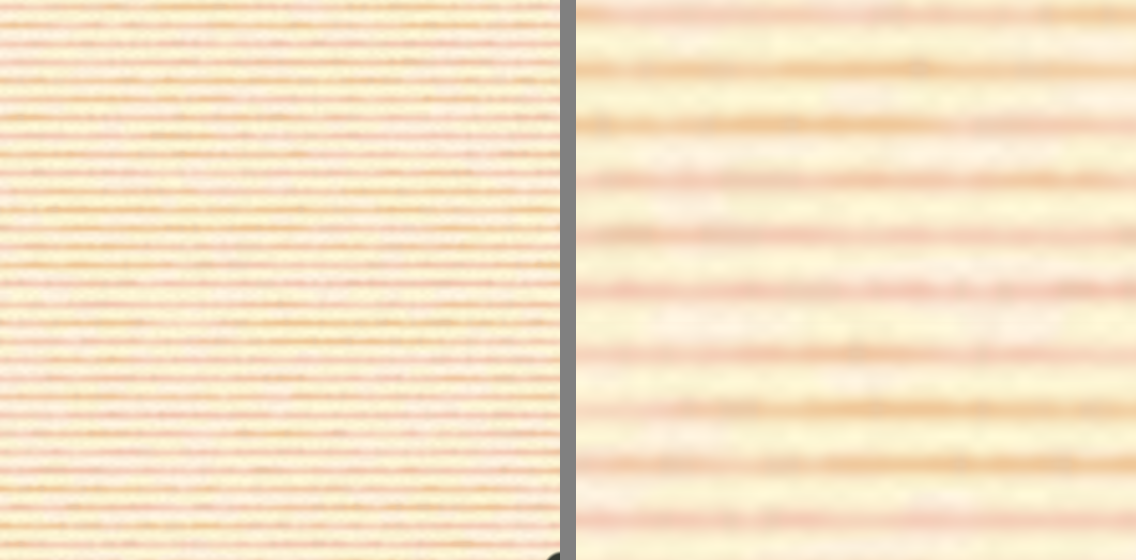
Left: the whole. Right: its middle third, enlarged.
This texture is drawn by a Shadertoy shader. Its source:

```glsl
// Cream paper ruled with thirty thin, soft horizontal lines in faded pink and orange.
// Each row is a blurred band with a wide halo; its tint, strength and height vary by noise.
// Blotches and fine grain wear the paper, and a dark spot touches the lower right corner.

float hash(vec2 p) {
    vec3 q = fract(p.xyx * vec3(0.1031, 0.1030, 0.0973));
    q += dot(q, q.yzx + 33.33);
    return fract((q.x + q.y) * q.z);
}

float noise(vec2 p) {
    vec2 cell = floor(p), f = fract(p);
    f = f * f * (3.0 - 2.0 * f);
    return mix(mix(hash(cell), hash(cell + vec2(1, 0)), f.x),
               mix(hash(cell + vec2(0, 1)), hash(cell + vec2(1, 1)), f.x), f.y);
}

void mainImage(out vec4 fragColor, in vec2 fragCoord) {
    vec2 uv = fragCoord / iResolution.xy;

    // Paper: patches of yellow and pale cream, mottled and grained
    vec3 color = mix(vec3(0.995, 0.985, 0.85), vec3(1.0, 0.97, 0.90),
                     smoothstep(0.4, 0.75, noise(uv * vec2(20.0, 36.0) + 7.0)));
    color = mix(color, vec3(0.985, 0.92, 0.80), 0.25 * noise(uv * vec2(45.0, 60.0) + 31.0));
    color += 0.03 * (noise(uv * vec2(110.0, 140.0)) - 0.5);

    // Rows counted from the top, with one slightly wider gap near the middle
    float depth = 1.0 - uv.y;
    depth -= 0.0046 * step(0.525, depth);
    float rowPosition = (depth - 0.013) / 0.03293;
    float row = floor(rowPosition + 0.5);
    float offset = (rowPosition - row) * 0.03293;

    // Uneven printing along each row
    float seed = row * 17.0 + 5.0;
    float drift = noise(vec2(uv.x * 6.0, seed));
    float fleck = noise(vec2(uv.x * 30.0, seed + 400.0));
    float speck = noise(vec2(uv.x * 80.0, seed + 800.0));
    offset += 0.0014 * (fleck - 0.5) + 0.0008 * (speck - 0.5);

    // Soft core inside a wide, faint halo
    float core = exp(-0.5 * pow(abs(offset) / (0.0042 + 0.0010 * speck), 2.0));
    float halo = exp(-0.5 * pow(abs(offset) / 0.0092, 2.0));

    // Line ink: pink to orange, with a few greyed, worn stretches
    float warmth = 0.5 * drift + 0.3 * hash(vec2(row, 91.0)) + 0.2 * fleck;
    vec3 ink = mix(vec3(0.95, 0.765, 0.685), vec3(0.94, 0.785, 0.60),
                   smoothstep(0.35, 0.8, warmth));
    ink = mix(ink, vec3(0.89, 0.79, 0.68), 0.4 * smoothstep(0.6, 0.95, speck));
    float strength = 0.20 + 0.20 * drift + 0.30 * fleck + 0.18 * speck;
    color = mix(color, ink, clamp(core * strength + 0.30 * halo, 0.0, 1.0));

    // Dark spot cut off by the corner
    float spot = length(uv - vec2(1.004, -0.018)) - 0.032;
    color = mix(vec3(0.20, 0.22, 0.18), color, smoothstep(-0.004, 0.004, spot));

    fragColor = vec4(clamp(color, 0.0, 1.0), 1.0);
}
```
